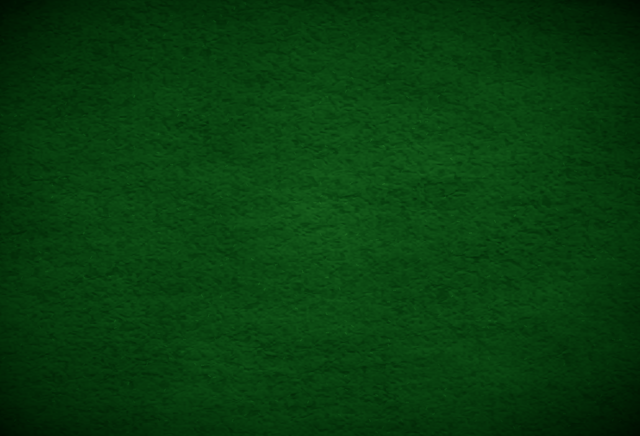
Give the GLSL for this texture, as a Shadertoy shader.

```glsl
// Dark green felt cloth with a fine curly nap, faint mottling and a vignette.
#define BASE_GREEN 0.318
#define NAP_SCALE vec2(92.0, 142.0)
#define NAP_WARP 0.6
#define RELIEF 0.20
#define CREASE 0.13
#define FUZZ 0.15
#define MOTTLE 0.27
#define LINT 0.24
#define VIGNETTE 0.82

float hash(vec2 p) {
    return fract(sin(dot(p, vec2(127.1, 311.7))) * 43758.5453);
}

float noise(vec2 p) {
    vec2 i = floor(p), f = fract(p);
    f = f * f * (3.0 - 2.0 * f);
    return mix(mix(hash(i), hash(i + vec2(1, 0)), f.x),
               mix(hash(i + vec2(0, 1)), hash(i + vec2(1, 1)), f.x), f.y);
}

float fbm(vec2 p) {
    float sum = 0.0, amp = 0.5;
    for (int k = 0; k < 4; k++) {
        sum += amp * noise(p);
        p = mat2(1.6, 1.2, -1.2, 1.6) * p + 17.3;
        amp *= 0.5;
    }
    return sum / 0.9375;
}

// Height of the tufts, wider than tall and bent by a slower noise.
float napHeight(vec2 uv) {
    vec2 p = uv * NAP_SCALE;
    vec2 bend = vec2(noise(p * 0.4), noise(p * 0.4 + 41.0)) - 0.5;
    p += NAP_WARP * 2.0 * bend;
    return 0.7 * noise(p) + 0.3 * noise(p * 1.7 + 9.0);
}

// Short pale fibres, one at most in each cell, at random angles.
float lint(vec2 uv) {
    vec2 p = uv * 70.0, cell = floor(p);
    float angle = (hash(cell + 3.0) - 0.5) * 2.4;
    vec2 d = fract(p) - 0.5 - 0.3 * (vec2(hash(cell + 7.0), hash(cell + 11.0)) - 0.5);
    d = mat2(cos(angle), -sin(angle), sin(angle), cos(angle)) * d;
    float stroke = length(d - vec2(clamp(d.x, -0.14, 0.14), 0.0));
    return step(0.90, hash(cell)) * hash(cell + 19.0) * (1.0 - smoothstep(0.02, 0.2, stroke));
}

// Deep greens stay pure; lighter ones gain a little red and blue.
vec3 feltColour(float green) {
    return vec3(1.36 * pow(green, 2.75), green, 0.6 * pow(green, 1.7));
}

void mainImage(out vec4 fragColor, in vec2 fragCoord) {
    vec2 uv = fragCoord / iResolution.y;
    vec2 centred = fragCoord / iResolution.xy * 2.0 - 1.0;

    // Nap lit from above, with dark creases between the tufts
    float height = napHeight(uv);
    float slope = height - napHeight(uv + vec2(0.0012, 0.0034));
    float patchy = 0.6 + 0.8 * fbm(uv * vec2(7.0, 11.0));
    float shade = 1.0 + RELIEF * patchy * slope;
    shade -= CREASE * patchy * (1.0 - smoothstep(0.15, 0.55, height));
    shade += FUZZ * (noise(uv * vec2(170.0, 220.0) + 5.0) - 0.5);

    // Broad mottling and faint horizontal wear
    shade += MOTTLE * (fbm(uv * vec2(4.0, 6.0) + 2.0) - 0.5);
    shade += MOTTLE * 0.7 * (fbm(uv * vec2(8.0, 45.0) + 31.0) - 0.5);
    shade += LINT * lint(uv);

    // Slow falloff to the edges, steepest in the corners
    float edge = dot(centred * centred, vec2(0.5));
    float corner = pow(abs(centred.x), 6.0) + pow(abs(centred.y), 6.0);
    float light = 1.0 - VIGNETTE * (0.55 * edge + 0.25 * edge * edge + 0.10 * corner);

    float green = clamp(BASE_GREEN * shade * light, 0.0, 1.0);
    fragColor = vec4(feltColour(green), 1.0);
}
```
